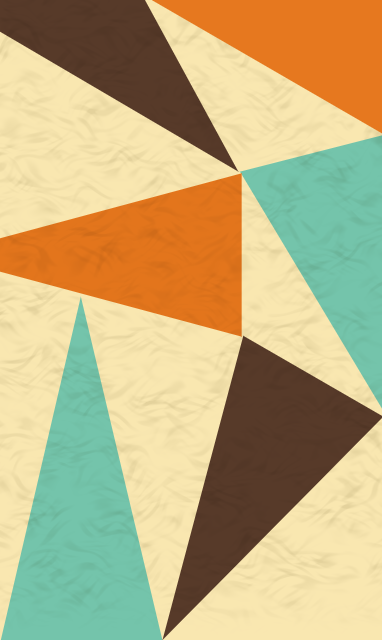
This background is drawn by a Shadertoy shader. Its source:

```glsl
// Retro poster: scattered sharp triangles on cream paper with a brushed, fibrous grain.
#define CREAM vec3(0.976, 0.905, 0.692)
#define TEAL vec3(0.455, 0.770, 0.672)
#define BROWN vec3(0.342, 0.228, 0.162)
#define ORANGE vec3(0.890, 0.460, 0.110)
#define FLAT_ORANGE vec3(0.902, 0.471, 0.122)
#define FIBRE_SCALE vec2(26.0, 105.0)
#define GRAIN_DEPTH 0.10

vec2 hashGradient(vec2 cell) {
    vec3 h = fract(cell.xyx * vec3(0.1031, 0.1030, 0.0973));
    h += dot(h, h.yzx + 33.33);
    float angle = 6.2832 * fract((h.x + h.y) * h.z);
    return vec2(cos(angle), sin(angle));
}

float gradientNoise(vec2 p) {
    vec2 i = floor(p), f = p - i;
    vec2 u = f * f * f * (f * (f * 6.0 - 15.0) + 10.0);
    vec2 r = vec2(1.0, 0.0);
    float low = mix(dot(hashGradient(i), f), dot(hashGradient(i + r), f - r), u.x);
    float high = mix(dot(hashGradient(i + r.yx), f - r.yx),
                     dot(hashGradient(i + 1.0), f - 1.0), u.x);
    return mix(low, high, u.y);
}

// Overlapping tufts: stretched noise in several directions, each in its own patches
float fibreGrain(vec2 p) {
    vec2 bend = vec2(gradientNoise(p * 17.0), gradientNoise(p * 17.0 + 41.0));
    float grain = 0.0;
    for (int k = 0; k < 3; k++) {
        float layer = float(k);
        float angle = -0.55 + 0.6 * layer;
        vec2 along = vec2(cos(angle), sin(angle));
        vec2 q = p + 0.022 * bend;
        q = vec2(dot(q, along), dot(q, vec2(-along.y, along.x)));
        float strokes = gradientNoise(q * FIBRE_SCALE + 19.0 * layer);
        float patches = gradientNoise(p * vec2(13.0, 21.0) + 7.3 * layer);
        grain += smoothstep(-0.05, 0.4, strokes) * smoothstep(-0.25, 0.35, patches);
    }
    return min(grain * 0.55, 1.0);
}

// Signed distance to the line through a and b, positive on its right
float edgeDistance(vec2 p, vec2 a, vec2 b) {
    vec2 e = normalize(b - a);
    return dot(p - a, vec2(e.y, -e.x));
}

// Antialiased triangle coverage, for either winding
float triangle(vec2 p, vec2 a, vec2 b, vec2 c) {
    float winding = -sign(edgeDistance(c, a, b));
    float d = max(winding * edgeDistance(p, a, b),
              max(winding * edgeDistance(p, b, c), winding * edgeDistance(p, c, a)));
    return clamp(0.5 - d * iResolution.y, 0.0, 1.0);
}

void mainImage(out vec4 fragColor, in vec2 fragCoord) {
    vec2 p = fragCoord / iResolution.y;
    vec3 color = CREAM;

    // Upper shapes
    color = mix(color, BROWN, triangle(p, vec2(0.3724, 0.7318), vec2(0.2035, 1.0423), vec2(-0.1563, 1.0423)));
    color = mix(color, TEAL, triangle(p, vec2(0.375, 0.7318), vec2(0.6771, 0.809), vec2(0.6771, 0.2277)));
    color = mix(color, ORANGE, triangle(p, vec2(0.3776, 0.7292), vec2(0.3776, 0.474), vec2(-0.0969, 0.6016)));

    // Lower shapes
    color = mix(color, TEAL, triangle(p, vec2(0.1263, 0.5365), vec2(0.263, -0.0391), vec2(-0.0078, -0.0391)));
    color = mix(color, BROWN, triangle(p, vec2(0.3802, 0.4753), vec2(0.599, 0.349), vec2(0.2539, 0.0)));

    // Paper grain, fading out at the foot
    float grain = fibreGrain(p) * smoothstep(0.0, 0.09, p.y);
    color *= 1.0 - GRAIN_DEPTH * grain * vec3(0.85, 0.9, 1.15);

    // Plain corner shape, free of grain
    color = mix(color, FLAT_ORANGE, triangle(p, vec2(0.1695, 1.0391), vec2(0.6664, 0.7513), vec2(0.667, 1.0391)));

    fragColor = vec4(color, 1.0);
}
```
